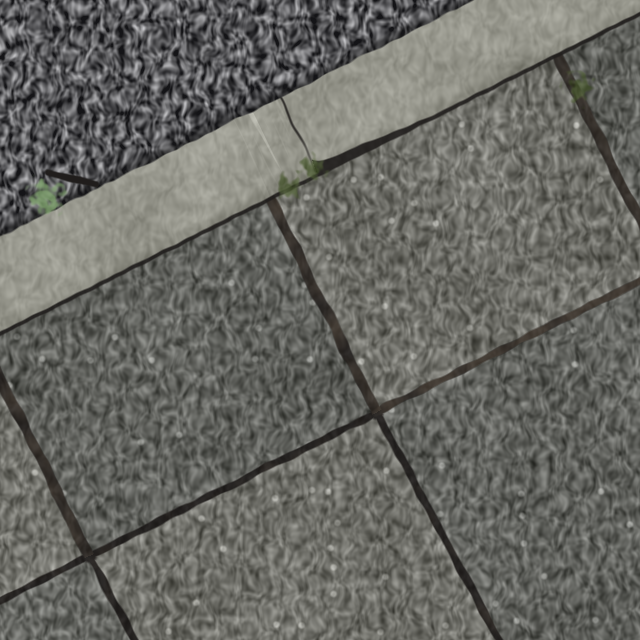
Give the GLSL for this texture, as a three.js fragment shader.

```glsl
// Draws tilted concrete paving slabs beside a pale kerb and a strip of coarse asphalt.
varying vec2 vUv;

const float SOFT = 0.0018;        // edge smoothing, in canvas units
const float SLAB_LENGTH = 0.502;
const float KERB_BOTTOM = 0.375;
const float KERB_TOP = 0.508;
const float KERB_JOINT = 0.085;
const vec2 CROSSING = vec2(0.5885, 0.3555);
const vec2 ALONG = vec2(0.8944, 0.4472);

const vec3 ASPHALT = vec3(0.335, 0.335, 0.345);
const vec3 SLAB_DARK = vec3(0.375, 0.380, 0.362);
const vec3 SLAB_LIGHT = vec3(0.430, 0.430, 0.405);
const vec3 KERB = vec3(0.590, 0.590, 0.550);
const vec3 SOIL_DARK = vec3(0.125, 0.115, 0.110);
const vec3 SOIL_BROWN = vec3(0.255, 0.225, 0.195);
const vec3 MOSS = vec3(0.290, 0.350, 0.190);
const vec3 MOSS_PALE = vec3(0.500, 0.640, 0.430);

float hash(vec2 p) {
  vec3 q = fract(p.xyx * vec3(0.1031, 0.1030, 0.0973));
  q += dot(q, q.yzx + 33.33);
  return fract((q.x + q.y) * q.z);
}

float corner(vec2 cell, vec2 offset) {
  float angle = 6.28318 * hash(cell);
  return dot(vec2(cos(angle), sin(angle)), offset);
}

// Gradient noise, centred on zero
float noise(vec2 p) {
  vec2 i = floor(p), f = fract(p), e = vec2(1.0, 0.0);
  vec2 s = f * f * f * (f * (f * 6.0 - 15.0) + 10.0);
  float low = mix(corner(i, f), corner(i + e, f - e), s.x);
  float high = mix(corner(i + e.yx, f - e.yx), corner(i + 1.0, f - 1.0), s.x);
  return mix(low, high, s.y);
}

// Warped, upright grains in two sizes
float grain(vec2 p, float frequency) {
  vec2 w = p + 0.010 * vec2(noise(p * 32.0), noise(p * 32.0 + 17.0));
  return noise(w * frequency * vec2(1.0, 0.6))
       + 0.6 * noise(w * frequency * vec2(1.8, 1.2) + 31.0);
}

float above(float x, float edge) {
  return smoothstep(edge - SOFT, edge + SOFT, x);
}

float line(float d, float halfWidth) {
  return 1.0 - above(abs(d), halfWidth);
}

float segment(vec2 p, vec2 a, vec2 b) {
  vec2 ab = b - a;
  return length(p - a - ab * clamp(dot(p - a, ab) / dot(ab, ab), 0.0, 1.0));
}

// Ragged tuft that fades out from its centre
float tuft(vec2 p, vec2 centre, float radius) {
  float body = 1.0 - length(p - centre) / radius;
  return smoothstep(0.1, 0.7, body + 0.9 * noise(p * 85.0)) * step(-0.5, body);
}

// Pale flecks scattered one per cell
float flecks(vec2 p, float count) {
  vec2 cell = floor(p * count);
  vec2 spot = 0.25 + 0.5 * vec2(hash(cell + 3.0), hash(cell + 9.0));
  float d = length(fract(p * count) - spot);
  return step(0.86, hash(cell)) * (1.0 - smoothstep(0.06, 0.17, d));
}

vec3 paving(vec2 p, vec2 q) {
  float x = q.x + 0.030 * min(q.y, 0.0) + 0.0035 * noise(q * 16.0);
  float y = q.y + 0.0035 * noise(q * 18.0 + 5.0);
  vec2 slab = vec2(floor(x / SLAB_LENGTH), step(0.0, y));
  float across = x - SLAB_LENGTH * floor(x / SLAB_LENGTH + 0.5);

  vec3 color = mix(SLAB_DARK, SLAB_LIGHT, mod(slab.x + slab.y, 2.0));
  color += 0.06 * noise(p * 6.0) + 0.045 * noise(p * 19.0);
  color += 0.25 * grain(p, 88.0) + 0.20 * flecks(p, 24.0);

  // Worn rims, then soil in the joints
  float edge = min(abs(across), abs(y));
  float worn = smoothstep(-0.25, 0.3, noise(q * 11.0 + 8.0));
  color += 0.09 * worn * (1.0 - smoothstep(0.007, 0.022, edge));
  float wear = 0.003 * noise(q * 30.0);
  float upright = line(across, mix(0.0058, 0.0080, slab.y) + wear);
  float level = line(y, 0.0055 + wear);
  float knot = 1.0 - smoothstep(0.008, 0.014, length(vec2(across, y)));
  float brown = smoothstep(-0.05, 0.1, q.x) * level + slab.y * 0.55 * upright;
  vec3 soil = mix(SOIL_DARK, SOIL_BROWN, clamp(brown + noise(q * 24.0), 0.0, 1.0));
  return mix(color, soil + 0.06 * grain(p, 90.0), max(max(upright, level), knot) * 0.95);
}

vec3 kerbstone(vec2 p, vec2 q) {
  vec3 color = KERB + 0.06 * noise(q * 7.0) + 0.05 * noise(p * 24.0) + 0.09 * grain(p, 85.0);
  float scuff = smoothstep(0.15, 0.5, noise(q * vec2(130.0, 9.0)));
  color += 0.10 * scuff * (1.0 - smoothstep(0.02, 0.06, abs(q.x - 0.04)));
  color -= 0.06 * (1.0 - smoothstep(0.0, 0.025, q.y - KERB_BOTTOM));
  float crack = line(q.x - KERB_JOINT - 0.004 * noise(q * 25.0), 0.0018);
  return mix(color, SOIL_DARK, crack * mix(0.45, 0.85, smoothstep(0.40, 0.45, q.y)));
}

void main() {
  vec2 d = vUv - CROSSING;
  vec2 q = vec2(dot(d, ALONG), dot(d, vec2(-ALONG.y, ALONG.x)));
  float ragged = 0.002 * noise(q * 40.0);

  // Kerb underside lifts beside its joint, leaving a wider dark gap
  float beside = above(q.x, KERB_JOINT);
  float lift = beside * (0.012 * (1.0 - smoothstep(0.10, 0.30, q.x))
             + 0.012 * exp(-(q.x - KERB_JOINT) / 0.008));
  vec3 color = mix(paving(vUv, q), SOIL_DARK, 0.9 * above(q.y, KERB_BOTTOM - 0.005 + ragged));
  color = mix(color, kerbstone(vUv, q), above(q.y, KERB_BOTTOM + 0.001 + lift + ragged));

  // Asphalt, shaded where it meets the kerb
  vec3 road = ASPHALT + 0.52 * grain(vUv, 92.0) + 0.06 * noise(vUv * 14.0);
  road *= 1.0 - 0.45 * (1.0 - smoothstep(0.0, 0.022, q.y - KERB_TOP));
  color = mix(color, max(road, vec3(0.08, 0.08, 0.09)), above(q.y, KERB_TOP + 2.0 * ragged));

  // Twig and moss
  float twig = segment(vUv, vec2(0.075, 0.730), vec2(0.150, 0.712)) + ragged;
  color = mix(color, SOIL_DARK, line(twig, 0.005));
  color = mix(color, MOSS_PALE, 0.8 * tuft(vUv, vec2(0.072, 0.690), 0.034));
  float growth = max(tuft(vUv, vec2(0.488, 0.735), 0.024), tuft(vUv, vec2(0.450, 0.707), 0.024));
  growth = max(growth, tuft(vUv, vec2(0.905, 0.863), 0.026));
  color = mix(color, MOSS + 0.15 * grain(vUv, 90.0), 0.75 * growth);
  gl_FragColor = vec4(clamp(color, 0.0, 1.0), 1.0);
}
```
